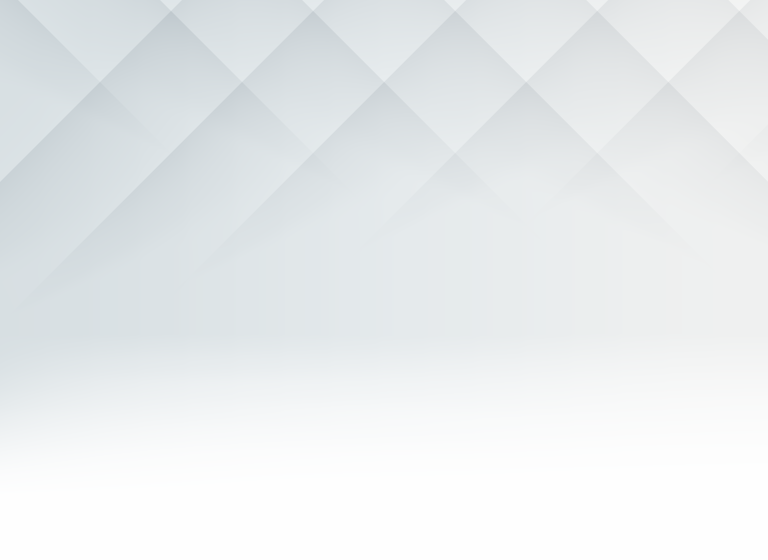
A WebGL 1 fragment shader for this background:

```glsl
precision highp float;
// Pale studio backdrop: two mirrored families of 45 degree paper folds cast
// tapering soft shadows over a grey gradient, which melts into a white floor.
// Positions are in canvas widths, measured from the upper left corner.
uniform vec2 u_resolution;

vec2 hashGradient(vec2 cell) {
  float angle = 6.2832 * fract(sin(dot(cell, vec2(127.1, 311.7))) * 4375.85);
  return vec2(cos(angle), sin(angle));
}

float gradientNoise(vec2 p) {
  vec2 i = floor(p), f = fract(p);
  vec2 u = f * f * (3.0 - 2.0 * f);
  float a = dot(hashGradient(i), f);
  float b = dot(hashGradient(i + vec2(1.0, 0.0)), f - vec2(1.0, 0.0));
  float c = dot(hashGradient(i + vec2(0.0, 1.0)), f - vec2(0.0, 1.0));
  float d = dot(hashGradient(i + 1.0), f - 1.0);
  return mix(mix(a, b, u.x), mix(c, d, u.x), u.y);
}

// Light change around the fold x + y = offset, which starts at tipX.
float fold(vec2 p, float offset, float tipX) {
  float across = (p.x + p.y - offset) * 0.7071;
  float along = (p.x - p.y + offset - 2.0 * tipX) * 0.7071;
  float pixel = 0.7 / u_resolution.x;
  float side = smoothstep(-pixel, pixel, across);
  float width = max(0.42 * along, 0.0);
  float blade = 1.0 - smoothstep(0.55 * width, width + 0.004, across);
  float strength = smoothstep(-0.05, 0.32, along);
  float shadow = 0.052 * exp(-max(across, 0.0) / 0.06) * blade;
  float glow = 0.013 * exp(min(across, 0.0) / 0.045) * smoothstep(0.0, 0.3, along);
  return mix(glow, -shadow * strength, side);
}

void main() {
  vec2 p = vec2(gl_FragCoord.x, u_resolution.y - gl_FragCoord.y) / u_resolution.x;

  // Wall gradient with barely visible vertical bands
  float band = p.x * 16.0;
  float stepped = (floor(band) + smoothstep(0.8, 1.0, fract(band))) / 16.0;
  float tone = mix(p.x, stepped, 0.4);
  vec3 color = mix(vec3(0.845, 0.875, 0.888), vec3(0.893, 0.914, 0.923),
                   smoothstep(0.0, 0.55, tone));
  color = mix(color, vec3(0.938, 0.942, 0.941), smoothstep(0.4, 1.0, tone));

  // Crossing folds, rising to the right and to the left
  float light = 0.0;
  for (int n = 0; n < 6; n++) {
    float i = float(n);
    light += fold(p, 0.237 + 0.185 * i, 0.229 * i - 0.216);
    light += fold(vec2(-p.x, p.y), -0.0234 - 0.185 * i, -0.221 - 0.233 * i);
  }
  color += light * mix(1.0, 0.7, p.x) * vec3(1.08, 1.0, 0.92);

  // White floor with faint horizontal streaks, slower to brighten at the left
  float streak = gradientNoise(p * vec2(3.0, 45.0));
  float depth = clamp((p.y - 0.436 + 0.007 * streak) / 0.228, 0.0, 1.0);
  float quick = 1.0 - (1.0 - depth) * (1.0 - depth);
  float whiteness = mix(quick, smoothstep(0.0, 1.0, depth), exp(-p.x / 0.12));
  color = mix(color, vec3(0.998), whiteness);

  gl_FragColor = vec4(clamp(color, 0.0, 1.0), 1.0);
}
```
